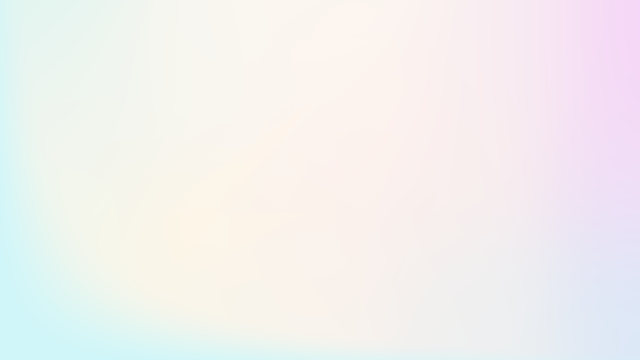
Write a Shadertoy shader that draws this background.

```glsl
// Soft pastel mesh gradient: cyan rim, cream centre, violet right side, faint folds.
#define ASPECT 1.7778
#define BLEND_SHARPNESS 16.0
#define CYAN vec3(0.82, 0.965, 0.975)
#define RIM_OFFSET vec2(0.03, 0.05)
#define RIM_INNER 0.10
#define RIM_OUTER 0.27
#define FOLD_SOFTNESS 0.012

const int NODES = 16;
const int FOLDS = 4;

// Colour nodes in canvas units, origin at the lower left
const vec2 nodePos[NODES] = vec2[](
    vec2(0.00, 1.00), vec2(0.12, 0.72), vec2(0.10, 0.40), vec2(0.27, 0.30),
    vec2(0.33, 0.76), vec2(0.53, 1.00), vec2(0.56, 0.70), vec2(0.50, 0.30),
    vec2(0.72, 0.52), vec2(0.80, 0.85), vec2(1.00, 0.85), vec2(1.00, 0.50),
    vec2(1.00, 0.15), vec2(0.75, 0.14), vec2(0.40, 0.10), vec2(0.18, 0.10));

const vec3 nodeColor[NODES] = vec3[](
    vec3(0.880, 0.960, 0.945), vec3(0.940, 0.960, 0.935),
    vec3(0.945, 0.965, 0.930), vec3(1.000, 0.960, 0.905),
    vec3(0.975, 0.965, 0.940), vec3(0.985, 0.965, 0.945),
    vec3(0.995, 0.953, 0.930), vec3(0.985, 0.945, 0.925),
    vec3(0.975, 0.932, 0.930), vec3(0.972, 0.930, 0.945),
    vec3(0.960, 0.830, 0.970), vec3(0.945, 0.870, 0.965),
    vec3(0.860, 0.910, 0.965), vec3(0.935, 0.940, 0.940),
    vec3(0.965, 0.960, 0.925), vec3(0.960, 0.965, 0.920));

// Folds: tip.xy and body direction.zw in height units; spread and length; tint
const vec4 foldAxis[FOLDS] = vec4[](
    vec4(0.868, 0.718, -0.726, -0.688), vec4(1.053, 0.889, -0.980, -0.200),
    vec4(0.856, 0.410, -0.970, -0.243), vec4(0.961, 0.456, -0.498, 0.867));
const vec2 foldSize[FOLDS] = vec2[](
    vec2(0.13, 0.75), vec2(0.18, 0.40), vec2(0.25, 0.50), vec2(0.35, 0.35));
const vec3 foldTint[FOLDS] = vec3[](
    vec3(0.010, 0.001, -0.012), vec3(0.004, 0.002, 0.003),
    vec3(0.006, 0.003, -0.008), vec3(0.000, -0.004, 0.003));

// Normalised Gaussian blend of the colour nodes
vec3 meshGradient(vec2 p) {
    vec3 sum = vec3(0.0);
    float total = 0.0;
    for (int i = 0; i < NODES; i++) {
        vec2 d = p - nodePos[i] * vec2(ASPECT, 1.0);
        float weight = exp(-BLEND_SHARPNESS * dot(d, d));
        sum += weight * nodeColor[i];
        total += weight;
    }
    return sum / total;
}

// Wedge that opens from its tip and fades along its body
float foldMask(vec2 p, vec4 axis, vec2 size) {
    vec2 q = p - axis.xy;
    float along = dot(q, axis.zw);
    float across = abs(dot(q, vec2(-axis.w, axis.z)));
    float edge = across - size.x * along;
    float inside = 1.0 - smoothstep(-FOLD_SOFTNESS, FOLD_SOFTNESS, edge);
    return inside * (1.0 - smoothstep(0.0, size.y, along));
}

// Hyperbolic glow hugging the left and bottom edges
float rimGlow(vec2 uv) {
    vec2 r = uv + RIM_OFFSET;
    return 1.0 - smoothstep(RIM_INNER, RIM_OUTER, sqrt(r.x * r.y));
}

void mainImage(out vec4 fragColor, in vec2 fragCoord) {
    vec2 uv = fragCoord / iResolution.xy;
    vec2 p = uv * vec2(ASPECT, 1.0);

    vec3 color = meshGradient(p);
    for (int i = 0; i < FOLDS; i++) {
        color += foldTint[i] * foldMask(p, foldAxis[i], foldSize[i]);
    }
    color = mix(color, CYAN, rimGlow(uv));

    fragColor = vec4(clamp(color, 0.0, 1.0), 1.0);
}
```
